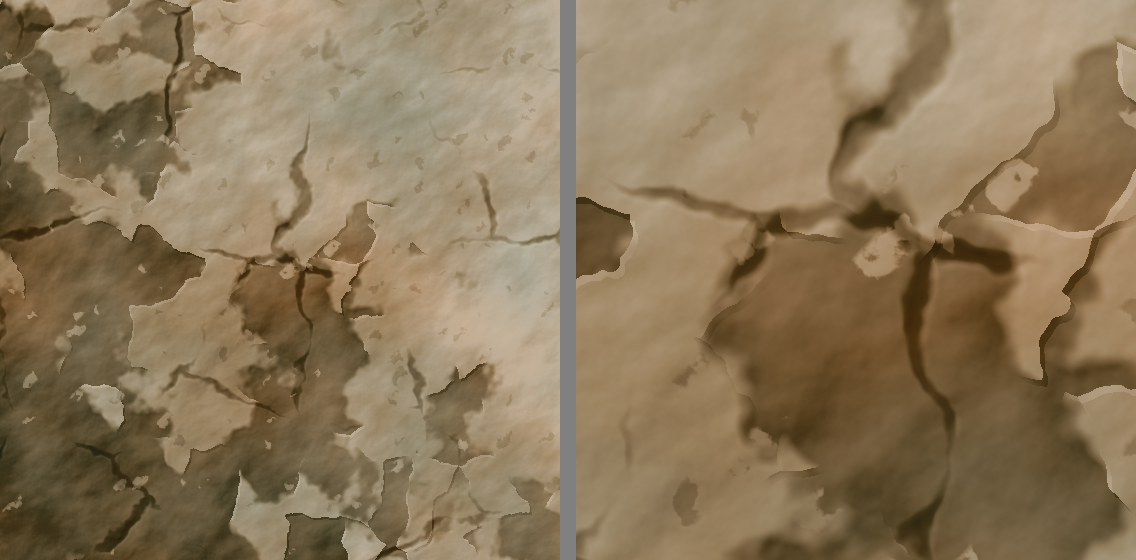
Left: the whole. Right: its middle third, enlarged.
This texture is drawn by a Shadertoy shader. Its source:

```glsl
const vec3 PALETTE[6] = vec3[6](
    vec3(0.25, 0.20, 0.09), vec3(0.39, 0.32, 0.20), vec3(0.49, 0.41, 0.29),
    vec3(0.59, 0.51, 0.38), vec3(0.66, 0.59, 0.48), vec3(0.74, 0.68, 0.59));
const vec3 WARM_SHIFT = vec3(0.07, -0.01, -0.05);
const vec2 WEAR_SLOPE = vec2(0.75, 0.45);   // plaster survives towards the upper right
const vec2 LIGHT_STEP = vec2(-0.003, 0.004);
const float COVERAGE = 0.10;
const float EDGE_SOFTNESS = 0.05;
const float WARP = 0.05;
const float CRACK_SCALE = 3.4;
const float CRACK_WIDTH = 0.034;
const float CHIP_SCALE = 9.0;
const float SPECK_SCALE = 26.0;
const float RELIEF = 0.30;
const float SMEAR_ANGLE = 0.65;

struct Surface { float plaster; float crack; float height; };

vec2 hash2(vec2 p) {
    vec3 q = fract(p.xyx * vec3(0.1031, 0.1030, 0.0973));
    q += dot(q, q.yzx + 33.33);
    return fract((q.xx + q.yz) * q.zy);
}

float gradientAt(vec2 cell, vec2 offset) {
    float angle = 6.2832 * hash2(cell).x;
    return dot(vec2(cos(angle), sin(angle)), offset);
}

float gradientNoise(vec2 p) {
    vec2 i = floor(p), f = p - i;
    vec2 u = f * f * f * (f * (f * 6.0 - 15.0) + 10.0);
    vec2 e = vec2(1, 0);
    return mix(mix(gradientAt(i, f), gradientAt(i + e, f - e), u.x),
               mix(gradientAt(i + e.yx, f - e.yx), gradientAt(i + 1.0, f - 1.0), u.x), u.y);
}

float fbm(vec2 p) {
    float sum = 0.0, amplitude = 1.0;
    for (int i = 0; i < 5; i++) {
        sum += amplitude * gradientNoise(p);
        p = mat2(1.6, 1.2, -1.2, 1.6) * p + 7.3;
        amplitude *= 0.5;
    }
    return sum;
}

// x: distance to the cell border, y: random value of the cell
vec2 voronoi(vec2 p) {
    vec2 base = floor(p), f = p - base, nearCell = vec2(0), nearOffset = vec2(0);
    float nearest = 9.0;
    for (int k = 0; k < 9; k++) {
        vec2 cell = vec2(k % 3, k / 3) - 1.0;
        vec2 offset = cell + hash2(base + cell) - f;
        float d = dot(offset, offset);
        if (d < nearest) { nearest = d; nearCell = cell; nearOffset = offset; }
    }
    float border = 9.0;
    for (int k = 0; k < 25; k++) {
        vec2 cell = nearCell + vec2(k % 5, k / 5) - 2.0;
        vec2 offset = cell + hash2(base + cell) - f;
        vec2 gap = offset - nearOffset;
        if (dot(gap, gap) > 0.0001)
            border = min(border, dot(0.5 * (offset + nearOffset), normalize(gap)));
    }
    return vec2(border, hash2(base + nearCell + 51.0).x);
}

// Ragged plaster layer split by cracks that fade in and out
Surface surfaceAt(vec2 p) {
    vec2 warped = p + WARP * vec2(fbm(p * 6.0), fbm(p * 6.0 + 17.0));
    float chip = voronoi(warped * CHIP_SCALE).y - 0.5;
    float cover = COVERAGE + dot(p - 0.5, WEAR_SLOPE) + 0.65 * fbm(p * 4.5 + 3.0) + 0.45 * chip;
    float border = voronoi(warped * CRACK_SCALE + 4.0).x;
    float strength = smoothstep(-0.15, 0.4, fbm(p * 5.0 + 31.0));
    float width = CRACK_WIDTH * strength;
    Surface s;
    s.plaster = smoothstep(-EDGE_SOFTNESS, EDGE_SOFTNESS, cover);
    s.crack = strength * (1.0 - smoothstep(0.2 * width, width + 0.008, border));
    s.height = 0.5 * s.plaster - 0.5 * s.crack + 0.5 * fbm(p * 22.0);
    return s;
}

// Scattered crumbs, one candidate per grid cell
float specks(vec2 p) {
    p = p * SPECK_SCALE + 0.5 * fbm(p * 40.0);
    vec2 cell = floor(p), rnd = hash2(cell + 80.0);
    float radius = 0.3 * rnd.x * step(0.8, rnd.y);
    float d = length(p - cell - 0.35 - 0.3 * hash2(cell + 9.0));
    return step(0.05, radius) * (1.0 - smoothstep(radius - 0.06, radius + 0.06, d));
}

vec3 ramp(float tone) {
    vec3 color = PALETTE[0];
    for (int i = 1; i < 6; i++)
        color = mix(color, PALETTE[i], clamp(tone * 5.0 - float(i - 1), 0.0, 1.0));
    return color * (1.0 + 0.9 * max(min(tone, 0.0), -0.6)) + 0.15 * clamp(tone - 1.0, 0.0, 0.5);
}

void mainImage(out vec4 fragColor, in vec2 fragCoord) {
    vec2 p = fragCoord / iResolution.y;
    Surface s = surfaceAt(p);
    float relief = s.height - surfaceAt(p + LIGHT_STEP).height;
    float wear = dot(p - 0.5, WEAR_SLOPE);

    // Stained ground below, pale plaster above
    float ground = 0.31 + 0.40 * wear + 0.40 * fbm(p * 4.0 + 9.0);
    float plaster = 0.76 + 0.32 * wear + 0.28 * fbm(p * 3.5 + 23.0);
    float tone = mix(ground, plaster, s.plaster);

    // Smeared grain, crumbs, relief and cracks
    float c = cos(SMEAR_ANGLE), n = sin(SMEAR_ANGLE);
    vec2 smeared = mat2(c, -n, n, c) * p * vec2(14.0, 32.0);
    tone += 0.16 * fbm(smeared);
    tone += specks(p) * mix(0.40, -0.18, s.plaster);
    tone += RELIEF * clamp(relief, -0.8, 0.8) - 0.48 * s.crack;

    vec3 color = ramp(tone) + WARM_SHIFT * fbm(p * 3.0 + 60.0);
    fragColor = vec4(clamp(color, 0.0, 1.0), 1.0);
}
```
